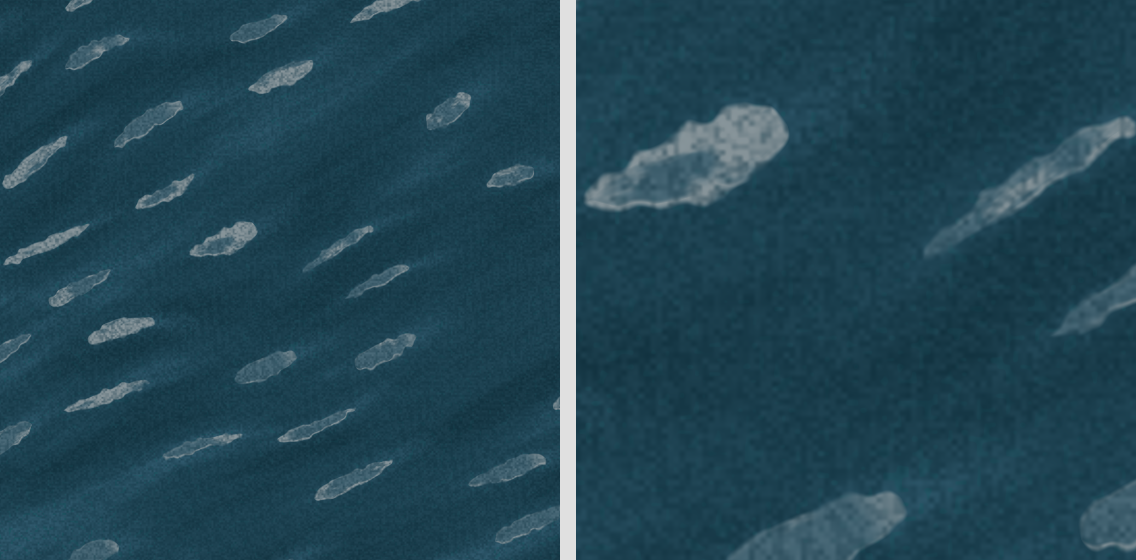
Left, the full canvas; right, a detail of the centre.
Give the GLSL for this texture, as a Shadertoy shader.

```glsl
// Dark teal water with slanted soft streaks, pale glinting flakes and fine grain.
#define SLANT 0.49
#define CELL vec2(0.24, 0.125)
#define FLAKE_SHARE 0.66
#define FLAKE_LENGTH 0.068
#define FLAKE_WIDTH 0.0155
#define STREAK_SCALE vec2(2.6, 13.0)
#define GRAIN_SCALE 290.0
#define GRAIN_AMOUNT 0.085

const vec3 DEEP = vec3(0.075, 0.20, 0.25);
const vec3 WATER = vec3(0.108, 0.25, 0.31);
const vec3 STREAK = vec3(0.17, 0.33, 0.405);
const vec3 TEAL = vec3(0.09, 0.33, 0.37);
const vec3 FILM = vec3(0.27, 0.39, 0.445);
const vec3 GLINT = vec3(0.51, 0.56, 0.58);

float hash(vec2 p) {
    return fract(sin(dot(p, vec2(127.1, 311.7))) * 43758.5453);
}

float noise(vec2 p) {
    vec2 cell = floor(p), f = fract(p);
    f = f * f * (3.0 - 2.0 * f);
    float low = mix(hash(cell), hash(cell + vec2(1, 0)), f.x);
    float high = mix(hash(cell + vec2(0, 1)), hash(cell + vec2(1, 1)), f.x);
    return mix(low, high, f.y);
}

float fbm(vec2 p) {
    float sum = 0.0, weight = 0.5;
    for (int i = 0; i < 4; i++) {
        sum += weight * noise(p);
        p = p * 2.03 + 17.3;
        weight *= 0.5;
    }
    return sum / 0.9375;
}

// One flake around the origin: x = film, y = glint, z = soft wake
vec3 flake(vec2 p, vec2 id) {
    float kind = hash(id + 3.1);
    float halfLength = FLAKE_LENGTH * mix(0.6, 1.35, hash(id + 5.7));
    float halfWidth = FLAKE_WIDTH * mix(0.65, 1.25, hash(id + 9.2));
    float turn = (hash(id + 2.4) - 0.5) * 0.3;
    p = mat2(cos(turn), -sin(turn), sin(turn), cos(turn)) * p;

    // Bent, tapering outline with a ragged edge
    float x = p.x / halfLength;
    float y = p.y + (hash(id + 7.9) - 0.4) * 0.012 * x * x;
    y += (noise(p * 85.0 + id * 13.0) - 0.5) * 0.008;
    float skew = (hash(id + 6.6) - 0.5) * 0.8;
    float halfSpan = halfWidth * sqrt(max(1.0 - x * x, 0.0)) * (1.0 - skew * x);
    float inset = halfSpan - abs(y);
    float body = smoothstep(-0.0015, 0.003, inset) * smoothstep(1.02, 0.93, abs(x));

    // Bright lower rim, bright tips and solid patches
    float side = smoothstep(0.004, -0.004, y);
    float rim = smoothstep(0.0055, 0.0015, inset) * mix(0.3, 1.0, side);
    rim *= smoothstep(0.25, 0.6, noise(p * 32.0 + id * 4.0));
    float tip = smoothstep(0.45, 0.9, x * (kind > 0.3 ? -1.0 : 1.0));
    float solid = smoothstep(0.42, 0.7, fbm(p * vec2(26, 60) + id * 7.0) + (kind - 0.5) * 0.6);
    float glint = body * clamp(rim + 0.65 * tip + solid, 0.0, 1.0);

    // Faint wake drawn out along the flow
    float reach = (p.x - 0.035) / (halfLength * 1.9);
    float spread = y / (halfWidth * 1.15);
    float wake = exp(-reach * reach * 1.6 - spread * spread);
    wake *= smoothstep(0.22, 0.12, abs(p.x));
    return vec3(body, glint, wake);
}

void mainImage(out vec4 fragColor, in vec2 fragCoord) {
    vec2 uv = fragCoord / iResolution.y;
    vec2 along = vec2(cos(SLANT), sin(SLANT));
    vec2 flow = vec2(dot(uv, along), dot(uv, vec2(-along.y, along.x)));
    flow.y += 0.045 * (noise(flow * vec2(3.0, 4.0) + 8.0) - 0.5);

    // Soft streaks and troughs
    float band = fbm(flow * STREAK_SCALE + 21.0);
    float fine = fbm(flow * STREAK_SCALE * 1.9 + 63.0);
    float wave = 0.7 * band + 0.3 * fine;
    float streak = 0.8 * smoothstep(0.50, 0.74, wave);
    float trough = smoothstep(0.50, 0.26, wave);

    // Scattered flakes on a jittered, staggered grid
    vec3 marks = vec3(0);
    float column = floor(flow.x / CELL.x);
    for (int i = -1; i <= 1; i++) {
        float stagger = 0.5 * mod(column + float(i), 2.0);
        float row = floor(flow.y / CELL.y - stagger);
        for (int j = -1; j <= 1; j++) {
            vec2 id = vec2(column + float(i), row + float(j));
            if (hash(id + 1.3) > FLAKE_SHARE) continue;
            vec2 jitter = 0.25 + 0.5 * vec2(hash(id + 0.7), hash(id + 4.3));
            vec2 center = (id + vec2(0, stagger) + jitter) * CELL;
            marks = max(marks, flake(flow - center, id));
        }
    }

    // Grain breaks up every layer
    float grain = noise(uv * GRAIN_SCALE) - 0.5;
    float speck = noise(uv * GRAIN_SCALE * 0.8 + 91.0);
    float light = clamp(max(streak, 0.75 * marks.z) + 0.35 * grain * (streak + marks.z), 0.0, 1.0);
    vec3 color = mix(WATER, DEEP, 0.65 * trough);
    color = mix(color, STREAK, light);
    color = mix(color, TEAL, 0.6 * smoothstep(0.68, 0.88, speck) * (0.3 + 0.7 * light));
    color = mix(color, FILM, marks.x * (0.75 + 0.5 * grain));
    color = mix(color, GLINT, marks.y * clamp(0.82 + 0.7 * grain, 0.0, 1.0));
    color += GRAIN_AMOUNT * grain * vec3(0.5, 0.6, 0.65);
    fragColor = vec4(color, 1.0);
}
```
